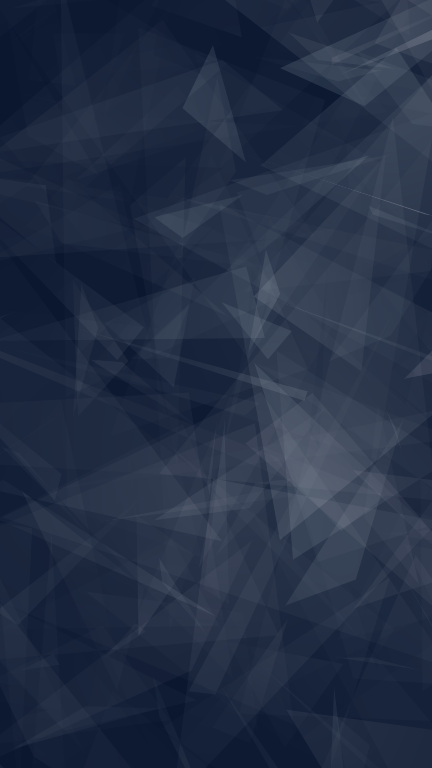
A Shadertoy shader for this background:

```glsl
const int SHARD_COUNT = 220;
const float TAU = 6.2831853;
const vec3 NAVY = vec3(0.04, 0.09, 0.185);
const vec3 COOL_LIGHT = vec3(0.82, 0.90, 0.91);
const vec3 WARM_LIGHT = vec3(0.95, 0.89, 0.92);

// Four random values in 0..1 for an index and a channel
vec4 hash4(int index, int channel) {
    uvec4 v = uvec4(index, channel, index + 17, channel + 5) * 1664525u + 1013904223u;
    for (int i = 0; i < 2; i++) {
        v += v.yzxy * v.wxyz;
        v ^= v >> 16u;
    }
    return vec4(v >> 8u) / 16777216.0;
}

// Signed distance to the line a-b, positive on its left side
float edgeDistance(vec2 p, vec2 a, vec2 b) {
    vec2 along = normalize(b - a + 1e-5);
    return dot(p - a, vec2(-along.y, along.x));
}

// Antialiased coverage of a triangle of either winding
float triangleMask(vec2 p, vec2 a, vec2 b, vec2 c, float pixel) {
    float winding = edgeDistance(c, a, b) < 0.0 ? -1.0 : 1.0;
    float inside = min(edgeDistance(p, a, b) * winding,
                   min(edgeDistance(p, b, c) * winding,
                       edgeDistance(p, c, a) * winding));
    return smoothstep(-0.6 * pixel, 0.6 * pixel, inside);
}

float glow(vec2 p, vec2 center, float falloff) {
    vec2 d = p - center;
    return exp(-falloff * dot(d, d));
}

// Strength of the light shards across the canvas
float lightField(vec2 p, float height) {
    float light = 0.8 + 1.2 * glow(p, vec2(0.92, 0.84 * height), 7.0);
    light += 0.25 * glow(p, vec2(0.1, 0.53 * height), 8.0);
    light += 0.2 * glow(p, vec2(0.72, 0.2 * height), 8.0);
    light -= 0.6 * glow(p, vec2(0.08, 0.94 * height), 5.0);
    light -= 0.35 * glow(p, vec2(0.05, 0.06 * height), 7.0);
    return max(light, 0.1);
}

vec2 polar(float angle, float radius) {
    return radius * vec2(cos(angle), sin(angle));
}

void mainImage(out vec4 fragColor, in vec2 fragCoord) {
    float pixel = 1.0 / iResolution.x;
    float height = iResolution.y * pixel;
    vec2 p = fragCoord * pixel;
    vec3 color = NAVY;

    // Overlapping translucent shards
    for (int i = 0; i < SHARD_COUNT; i++) {
        vec4 place = hash4(i, 1);
        vec4 turn = hash4(i, 2);
        vec4 look = hash4(i, 3);

        vec2 center = mix(vec2(-0.2), vec2(1.2, height + 0.2), place.xy);
        float radius = mix(0.15, 0.78, place.z * place.z);
        vec2 a = center + polar(turn.x * TAU, radius);
        vec2 b = center + polar(turn.y * TAU, radius * mix(0.7, 1.2, turn.w));
        vec2 c = center + polar(turn.z * TAU, radius);

        // Each shard fades away from its brightest corner
        float fade = mix(1.0, 0.35, smoothstep(0.0, 1.7 * radius, distance(p, a)));
        float mask = triangleMask(p, a, b, c, pixel) * fade;

        bool isShadow = look.x < 0.2;
        vec3 tint = isShadow ? NAVY : mix(COOL_LIGHT, WARM_LIGHT, look.y);
        float lightAlpha = mix(0.025, 0.115, look.z * look.w) * 1.45 * lightField(center, height);
        float alpha = isShadow ? mix(0.08, 0.28, look.z) : lightAlpha;
        color = mix(color, tint, mask * alpha);
    }
    fragColor = vec4(color, 1.0);
}
```
